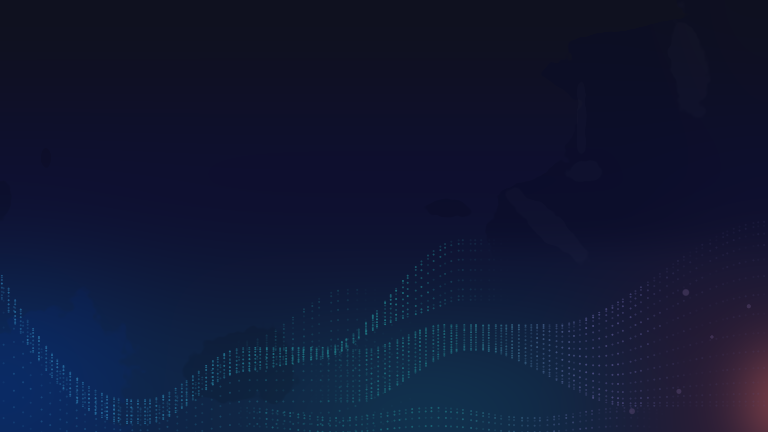
A Shadertoy shader for this background:

```glsl
// Night-blue backdrop with faint coastlines, dotted wave ribbons and a warm corner glow.

float hash(vec2 p) {
    return fract(sin(dot(p, vec2(127.1, 311.7))) * 43758.545);
}

float noise(vec2 p) {
    vec2 i = floor(p), f = fract(p);
    f = f * f * (3.0 - 2.0 * f);
    return mix(mix(hash(i), hash(i + vec2(1, 0)), f.x),
               mix(hash(i + vec2(0, 1)), hash(i + vec2(1, 1)), f.x), f.y);
}

float fbm(vec2 p) {
    return 0.55 * noise(p) + 0.3 * noise(p * 2.1) + 0.15 * noise(p * 4.3);
}

// Soft elliptical glow
float glow(vec2 uv, vec2 center, vec2 size) {
    vec2 d = (uv - center) / size;
    return exp(-dot(d, d));
}

// Solid tilted ellipse whose rim is roughened by the given amount
float island(vec2 uv, vec2 center, vec2 size, float tilt, float rough) {
    vec2 d = (uv - center) * vec2(1.78, 1.0);
    d = mat2(cos(tilt), -sin(tilt), sin(tilt), cos(tilt)) * d / size;
    return 1.0 - smoothstep(0.93, 1.07, length(d) + rough);
}

float leftCrest(float x) {
    float fall = max(1.0 - x / 0.17, 0.0);
    return 0.075 + 0.295 * fall * fall + 0.12 * smoothstep(0.19, 0.32, x)
         + 0.25 * smoothstep(0.42, 0.6, x);
}

// Lower and upper edge of each dotted sheet
vec2 sheetEdges(int id, float x) {
    float crest = leftCrest(x);
    float ribbonLow = 0.07 + 0.12 * smoothstep(0.46, 0.61, x) - 0.13 * smoothstep(0.62, 0.82, x);
    float ribbonHigh = 0.19 + 0.058 * smoothstep(0.47, 0.58, x) + 0.24 * smoothstep(0.72, 1.0, x);
    if (id == 0) return vec2(crest - 0.055 + 0.035 * smoothstep(0.3, 0.45, x)
                             - 0.12 * smoothstep(0.46, 0.58, x), crest);
    if (id == 1) return vec2(-0.06, crest - 0.02);
    if (id == 2) return vec2(ribbonLow, ribbonHigh);
    if (id == 3) return vec2(-0.05, 0.045 + 0.012 * sin(x * 25.0));
    return vec2(0.19, 0.21 + 0.12 * smoothstep(0.32, 0.45, x));
}

// Dots on a grid stretched between the two edges, with rows crowding at both
float dottedSheet(vec2 uv, int id, float columns, float rows) {
    float sum = 0.0, px = 1.0 / iResolution.y;
    for (int i = -1; i <= 1; i++) {
        float column = floor(uv.x * columns) + float(i);
        float x = (column + 0.5 + 0.4 * (hash(vec2(column, id)) - 0.5)) / columns;
        vec2 e = sheetEdges(id, x);
        float v = clamp((uv.y - e.x) / (e.y - e.x), 0.0, 1.0);
        float row = min(floor(acos(1.0 - 2.0 * v) / 3.14159 * rows), rows - 1.0);
        float y = mix(e.x, e.y, 0.5 - 0.5 * cos(3.14159 * (row + 0.5) / rows));
        float d = length((uv - vec2(x, y)) * vec2(iResolution.x * px, 1.0));
        float dot1 = 1.0 - smoothstep(0.0022 - 0.6 * px, 0.0022 + 0.6 * px, d);
        sum += dot1 * (0.3 + 0.7 * hash(vec2(column, row + 31.0 * float(id))));
    }
    return min(sum, 1.0);
}

void mainImage(out vec4 fragColor, in vec2 fragCoord) {
    vec2 uv = fragCoord / iResolution.xy;

    // Vertical gradient and corner lights
    vec3 col = mix(vec3(0.062, 0.135, 0.25), vec3(0.055, 0.06, 0.185), smoothstep(0.08, 0.58, uv.y));
    col = mix(col, vec3(0.06, 0.066, 0.12), smoothstep(0.55, 1.0, uv.y));
    col = mix(col, vec3(0.105, 0.08, 0.19), 0.9 * smoothstep(0.66, 0.95, uv.x) * (1.0 - smoothstep(0.2, 0.6, uv.y)));
    col = mix(col, vec3(0.04, 0.17, 0.39), 0.8 * glow(uv, vec2(0.0, 0.1), vec2(0.2, 0.28)));
    col = mix(col, vec3(0.07, 0.21, 0.32), 0.75 * glow(uv, vec2(0.55, 0.03), vec2(0.2, 0.2)));
    col = mix(col, vec3(0.22, 0.14, 0.22), 0.7 * glow(uv, vec2(1.02, 0.06), vec2(0.16, 0.27)));
    col = mix(col, vec3(0.5, 0.25, 0.28), 0.8 * glow(uv, vec2(1.02, 0.07), vec2(0.06, 0.13)));

    // Faint sea beyond a ragged coast, then paler islands
    float rough = fbm(uv * vec2(36.0, 20.0)) - 0.5;
    float coast = 0.745 - 0.04 * exp(-pow((uv.y - 0.825) / 0.028, 2.0))
                - 0.1 * (1.0 - smoothstep(0.54, 0.64, uv.y)) + 0.15 * smoothstep(0.9, 0.97, uv.y) + 0.05 * rough;
    float sea = smoothstep(-0.002, 0.002, uv.x - coast) * smoothstep(0.38, 0.5, uv.y)
              * (1.0 - 0.6 * smoothstep(0.78, 1.0, uv.x));
    sea = max(sea, island(uv, vec2(0.583, 0.515), vec2(0.06, 0.022), 0.0, rough));
    col = mix(col, vec3(0.035, 0.045, 0.15), 0.5 * sea);
    float land = island(uv, vec2(0.895, 0.85), vec2(0.045, 0.11), 0.15, rough);
    land = max(land, island(uv, vec2(0.757, 0.73), vec2(0.012, 0.08), 0.0, rough));
    land = max(land, island(uv, vec2(0.715, 0.48), vec2(0.03, 0.12), 0.85, rough));
    land = max(land, island(uv, vec2(0.76, 0.6), vec2(0.04, 0.025), 0.0, rough));
    col += 0.014 * land;
    float shade = island(uv, vec2(0.06, 0.63), vec2(0.012, 0.025), 0.0, rough);
    shade = max(shade, island(uv, vec2(0.0, 0.54), vec2(0.025, 0.05), 0.0, rough));
    shade = max(shade, island(uv, vec2(0.32, 0.15), vec2(0.13, 0.08), 0.3, rough));
    col *= 1.0 - 0.1 * shade;
    col += vec3(-0.004, 0.003, 0.03) * island(uv, vec2(0.07, 0.12), vec2(0.18, 0.17), 0.0, rough);

    // Dotted waves: crest, spread below it, ribbon, floor, upper fan
    float mid = smoothstep(0.3, 0.36, uv.x);
    float dots = 0.85 * dottedSheet(uv, 0, 125.0, 9.0) * (1.0 - smoothstep(0.5, 0.67, uv.x));
    dots += 0.4 * dottedSheet(uv, 1, 85.0, 14.0) * (1.0 - smoothstep(0.42, 0.56, uv.x));
    dots += 0.75 * dottedSheet(uv, 2, 125.0, 15.0) * smoothstep(0.4, 0.5, uv.x) * (1.0 - 0.8 * smoothstep(0.78, 0.9, uv.x));
    dots += 0.65 * dottedSheet(uv, 3, 120.0, 8.0) * mid * (1.0 - smoothstep(0.7, 0.88, uv.x));
    dots += 0.35 * dottedSheet(uv, 4, 85.0, 9.0) * mid * (1.0 - smoothstep(0.43, 0.5, uv.x));
    vec3 dotColor = mix(vec3(0.16, 0.46, 0.66), vec3(0.12, 0.5, 0.54), smoothstep(0.1, 0.45, uv.x));
    dotColor = mix(dotColor, vec3(0.36, 0.34, 0.58), smoothstep(0.56, 0.8, uv.x));
    col = mix(col, dotColor, min(dots, 0.8));

    // Small soft discs near the warm corner: center and radius
    vec3 discs[5] = vec3[5](vec3(0.893, 0.323, 0.008), vec3(0.975, 0.291, 0.005), vec3(0.927, 0.22, 0.004),
                            vec3(0.884, 0.094, 0.006), vec3(0.823, 0.048, 0.007));
    for (int i = 0; i < 5; i++) {
        float d = length((uv - discs[i].xy) * vec2(iResolution.x / iResolution.y, 1.0));
        col = mix(col, vec3(0.36, 0.29, 0.46), 0.45 * (1.0 - smoothstep(0.7, 1.2, d / discs[i].z)));
    }
    fragColor = vec4(col, 1.0);
}
```
